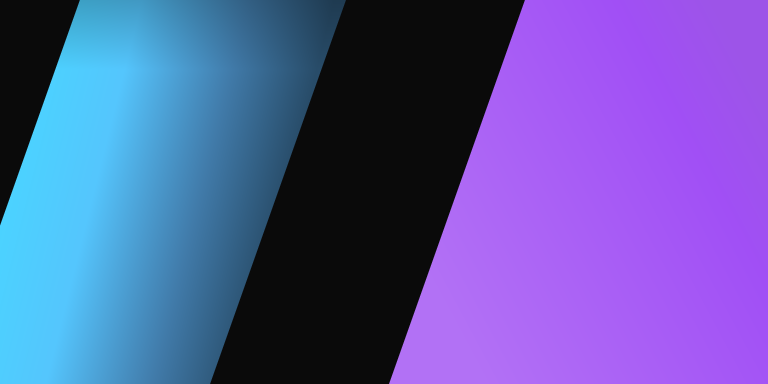
This background is drawn by a WebGL 1 fragment shader. Its source:

```glsl
precision highp float;

uniform vec2 u_resolution;

// Layout, in units of canvas height
const float SLANT = 0.354;
const float BLUE_LEFT = -0.146;
const float BLUE_RIGHT = 0.547;
const float PURPLE_LEFT = 1.013;

// Band shading
const float SHADE_SLANT = 0.25;
const float SHADE_START = 0.12;
const float SHADE_END = 0.62;
const float SHADE_DEPTH = 0.58;
const float TOP_SHADE_START = 0.82;
const float TOP_SHADE_DEPTH = 0.23;

// Purple gradient axis and stops
const vec2 PURPLE_AXIS = vec2(0.88, 0.47);
const float LIGHT_STOP = 1.10;
const float VIVID_STOP = 1.88;
const float MUTED_STOP = 2.10;

const vec3 BLACK = vec3(0.039);
const vec3 CYAN = vec3(0.295, 0.825, 1.0);
const vec3 BLUE = vec3(0.375, 0.71, 0.98);
const vec3 LIGHT_PURPLE = vec3(0.70, 0.445, 0.96);
const vec3 VIVID_PURPLE = vec3(0.63, 0.31, 0.96);
const vec3 MUTED_PURPLE = vec3(0.615, 0.33, 0.91);

// Linear progress from a to b, clamped to 0..1
float ramp(float a, float b, float x) {
    return clamp((x - a) / (b - a), 0.0, 1.0);
}

// Antialiased coverage to the right of a slanted edge
float rightOf(float edge, vec2 p) {
    float dist = (p.x - SLANT * p.y - edge) / length(vec2(1.0, SLANT));
    return clamp(dist * u_resolution.y + 0.5, 0.0, 1.0);
}

vec3 blueBand(vec2 p) {
    float across = p.x - SHADE_SLANT * p.y;
    vec3 color = mix(CYAN, BLUE, ramp(-0.1, 0.4, across));
    float sideShade = SHADE_DEPTH * ramp(SHADE_START, SHADE_END, across);
    float topShade = TOP_SHADE_DEPTH * ramp(TOP_SHADE_START, 1.0, p.y);
    return color * (1.0 - sideShade) * (1.0 - topShade);
}

vec3 purplePanel(vec2 p) {
    float along = dot(p, PURPLE_AXIS);
    vec3 color = mix(LIGHT_PURPLE, VIVID_PURPLE, ramp(LIGHT_STOP, VIVID_STOP, along));
    return mix(color, MUTED_PURPLE, ramp(VIVID_STOP, MUTED_STOP, along));
}

void main() {
    vec2 p = gl_FragCoord.xy / u_resolution.y;

    float blueMask = rightOf(BLUE_LEFT, p) * (1.0 - rightOf(BLUE_RIGHT, p));
    vec3 color = mix(BLACK, blueBand(p), blueMask);
    color = mix(color, purplePanel(p), rightOf(PURPLE_LEFT, p));

    gl_FragColor = vec4(color, 1.0);
}
```
